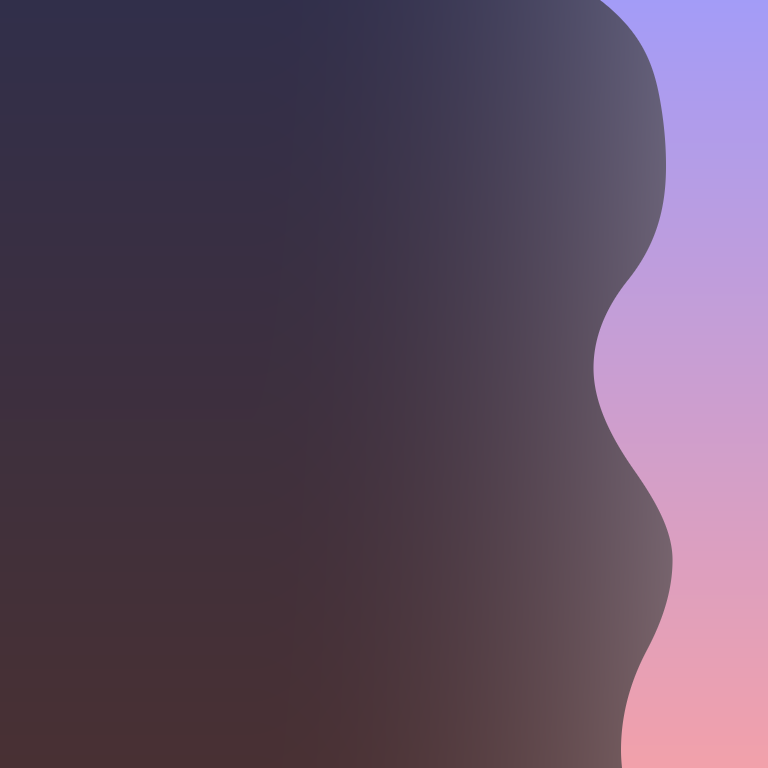
Reproduce this background procedurally as a WebGL 1 fragment shader.

```glsl
precision highp float;
// Dark translucent panel with a wavy right edge over a violet-to-pink vertical gradient.

uniform vec2 u_resolution;

#define SKY_TOP vec3(0.640, 0.610, 0.970)
#define SKY_BOTTOM vec3(0.948, 0.630, 0.668)
#define PANEL_TINT 0.30     // share of the sky seen through the panel
#define SHEEN_START 0.325   // where the grey sheen begins
#define SHEEN_END 0.866     // where it reaches full strength
#define SHEEN_STRENGTH 0.196
#define SHEEN_POWER 2.0

// Cubic Hermite curve between two knots given as (depth, x, slope).
float hermite(float depth, vec3 a, vec3 b) {
  float span = b.x - a.x;
  float t = clamp((depth - a.x) / span, 0.0, 1.0);
  float s = 1.0 - t;
  return s * s * ((1.0 + 2.0 * t) * a.y + t * span * a.z)
       + t * t * ((1.0 + 2.0 * s) * b.y - s * span * b.z);
}

// Horizontal position of the panel edge at a depth below the top.
float panelEdge(float depth) {
  vec3 top       = vec3(0.0000, 0.7813,  1.30);
  vec3 shoulder  = vec3(0.1302, 0.8594,  0.18);
  vec3 crest     = vec3(0.2161, 0.8672,  0.00);
  vec3 fall      = vec3(0.3646, 0.8177, -0.80);
  vec3 valley    = vec3(0.4792, 0.7728,  0.00);
  vec3 rise      = vec3(0.6120, 0.8255,  0.70);
  vec3 lowCrest  = vec3(0.7292, 0.8757,  0.00);
  vec3 lowFall   = vec3(0.8464, 0.8424, -0.53);
  vec3 lowValley = vec3(0.9766, 0.8086,  0.00);
  vec3 bottom    = vec3(1.0000, 0.8099,  0.10);

  if (depth < shoulder.x)  return hermite(depth, top, shoulder);
  if (depth < crest.x)     return hermite(depth, shoulder, crest);
  if (depth < fall.x)      return hermite(depth, crest, fall);
  if (depth < valley.x)    return hermite(depth, fall, valley);
  if (depth < rise.x)      return hermite(depth, valley, rise);
  if (depth < lowCrest.x)  return hermite(depth, rise, lowCrest);
  if (depth < lowFall.x)   return hermite(depth, lowCrest, lowFall);
  if (depth < lowValley.x) return hermite(depth, lowFall, lowValley);
  return hermite(depth, lowValley, bottom);
}

void main() {
  vec2 uv = gl_FragCoord.xy / u_resolution;
  float depth = 1.0 - uv.y;

  // Sky gradient
  vec3 sky = mix(SKY_TOP, SKY_BOTTOM, depth);

  // Dark glass with a grey sheen growing towards its edge
  float reach = max((uv.x - SHEEN_START) / (SHEEN_END - SHEEN_START), 0.0);
  vec3 panel = sky * PANEL_TINT + SHEEN_STRENGTH * pow(reach, SHEEN_POWER);

  // Smooth edge, with the distance corrected for the local slope
  float edge = panelEdge(depth);
  float slope = (panelEdge(depth + 0.001) - panelEdge(depth - 0.001)) / 0.002;
  float dist = (uv.x - edge) / sqrt(1.0 + slope * slope);
  float cover = clamp(0.5 - dist * u_resolution.x, 0.0, 1.0);

  gl_FragColor = vec4(mix(sky, panel, cover), 1.0);
}
```
